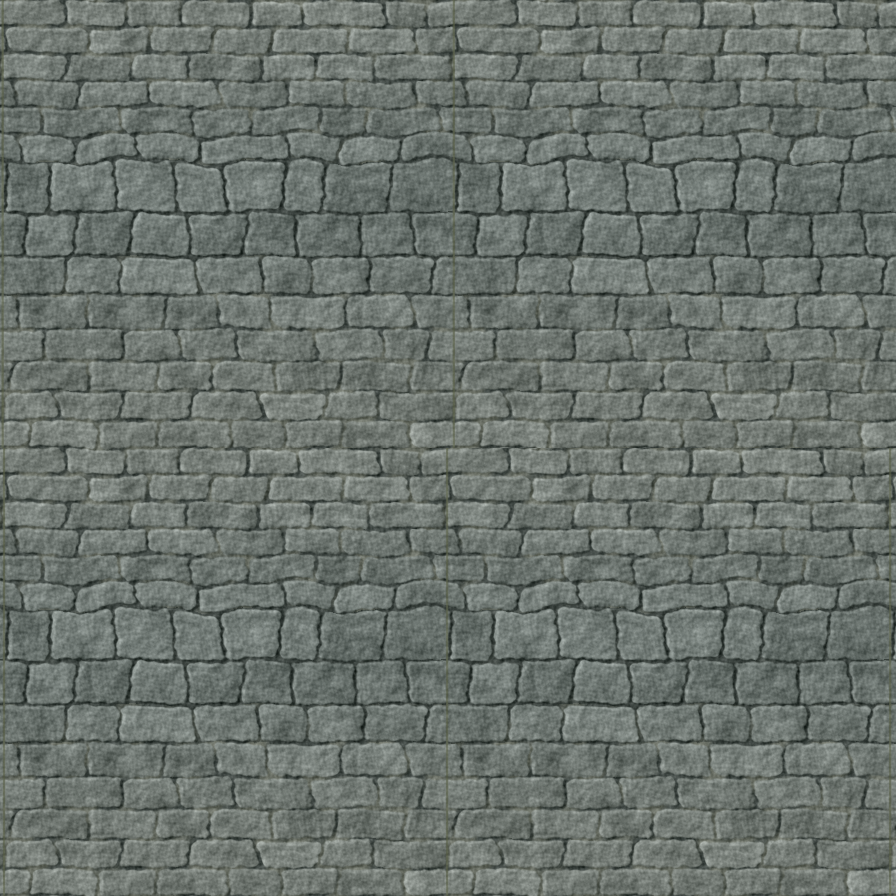
This texture is drawn by a three.js fragment shader. Its source:

```glsl
// Weathered grey stone-block wall: a 2 by 2 tiling of 14 uneven courses with thin olive seams.
varying vec2 vUv;

const float TAU = 6.2831853;

float hash(vec2 p) {
  vec3 q = fract(vec3(p.xyx) * 0.1031);
  q += dot(q, q.yzx + 33.33);
  return fract((q.x + q.y) * q.z);
}

// Distance to the nearest scattered point, wrapping once per tile
float cellular(vec2 p, float cells) {
  p *= cells;
  vec2 base = floor(p);
  float nearest = 2.0;
  for (int j = -1; j <= 1; j++) {
    for (int i = -1; i <= 1; i++) {
      vec2 cell = base + vec2(float(i), float(j));
      vec2 id = mod(cell, cells);
      vec2 point = cell + vec2(hash(id), hash(id + 253.0));
      nearest = min(nearest, length(p - point));
    }
  }
  return nearest;
}

// Bumps lit from the upper left, on a lattice turned so that it still wraps
float litBumps(vec2 p, float cells) {
  mat2 turn = mat2(2.0, 1.0, -1.0, 2.0);
  vec2 light = turn * vec2(0.14, 0.14) / cells;
  return cellular(turn * p - light, cells) - cellular(turn * p + light, cells);
}

// Horizontal place of a slanted, jittered joint, in stones
float jointAt(float index, float row, float count, float slope) {
  vec2 id = vec2(mod(index, count), row);
  return index + 0.44 * (hash(id) - 0.5) + 0.26 * slope * (hash(id + 19.0) - 0.5);
}

// Signed distance to a stone (x), its random value (y) and its course (z)
vec3 stone(vec2 p) {
  // Courses buckle most around the tall stones
  float chips = 0.005 * (cellular(p, 47.0) - 0.42);
  float buckle = 0.0018 + 0.005 * exp(-120.0 * (p.y - 0.35) * (p.y - 0.35));
  float sag = sin(TAU * (3.0 * p.x + p.y)) + 0.7 * sin(TAU * (7.0 * p.x - 2.0 * p.y) + 1.3);
  p.y += buckle * sag + 0.0008 * sin(TAU * (29.0 * p.x + 5.0 * p.y));
  p.x += 0.0018 * sin(TAU * (17.0 * p.y + 2.0 * p.x)) + 0.001 * sin(TAU * (43.0 * p.y - 7.0 * p.x));
  p.y = fract(p.y);

  // Even courses, then one tall course shrinking back down the tile
  float top = 0.0;
  float height = 0.06;
  float row = 0.0;
  for (int i = 0; i < 14; i++) {
    row = float(i);
    height = row < 6.0 ? 0.06 : 0.0586 + 0.056 * exp(-0.37 * (row - 6.0));
    if (p.y < top + height) break;
    top += height;
  }

  // Stones along the course
  float count = row > 5.5 && row < 7.5 ? 8.0 : 7.0;
  float slope = (p.y - top) / height - 0.5;
  float x = p.x * count + 0.5 * mod(row, 2.0) + 0.35 * hash(vec2(row, 7.0));
  float index = floor(x);
  if (x < jointAt(index, row, count, slope)) index -= 1.0;
  else if (x > jointAt(index + 1.0, row, count, slope)) index += 1.0;
  float left = jointAt(index, row, count, slope);
  float right = jointAt(index + 1.0, row, count, slope);
  vec2 id = vec2(mod(index, count), row);
  float random = hash(id + 31.0);

  // Rounded, slightly tilted block inset by the joint
  vec2 halfSize = 0.5 * vec2((right - left) / count, height) - vec2(0.0038, 0.003 + 0.0015 * random);
  vec2 offset = vec2((x - 0.5 * (left + right)) / count, slope * height);
  offset.y += 0.07 * offset.x * (hash(id + 67.0) - 0.5) + 0.003 * (hash(id + 83.0) - 0.5);
  float radius = 0.006 + 0.007 * random;
  vec2 q = abs(offset) - halfSize + radius;
  float d = length(max(q, 0.0)) + min(max(q.x, q.y), 0.0) - radius;
  return vec3(d + chips, random, row);
}

// Relief of the block edges
float relief(vec2 p) {
  return smoothstep(0.004, -0.005, stone(p).x);
}

void main() {
  // The upper tiles are slightly wider than the lower ones
  float down = (1.0 - vUv.y) * 2.0;
  float lower = step(1.0, down);
  float across = (vUv.x - mix(0.003, 0.0045, lower)) / mix(0.5035, 0.4945, lower);
  vec2 p = vec2(fract(across), fract(down));

  vec3 block = stone(p);
  float face = smoothstep(0.003, -0.002, block.x);
  float patches = sin(TAU * (2.0 * p.x + 3.0 * p.y)) * sin(TAU * (5.0 * p.x - 4.0 * p.y) + 0.8);
  float tallCourses = smoothstep(4.5, 6.0, block.z) * smoothstep(9.0, 7.0, block.z);
  float paleCourses = cos(TAU * (p.y - 0.95));

  // Rough lit grain over broad blotches, each block with its own tone
  float grain = 0.07 * litBumps(p, 60.0) + 0.08 * litBumps(p + 0.37, 34.0) + 0.07 * litBumps(p, 17.0);
  grain += 0.05 * (0.48 - cellular(p + 0.61, 150.0));
  float blotches = 0.085 * (0.48 - cellular(p, 13.0)) + 0.085 * (0.48 - cellular(p + 0.2, 29.0));
  float tone = grain + blotches + 0.07 * (block.y - 0.5) + 0.024 * patches + 0.013 * paleCourses;
  vec3 stoneColor = vec3(0.427, 0.458, 0.438) + tone + paleCourses * vec3(0.004, 0.0, -0.003);

  // Joints range from pale grit to deep shadow
  float grit = smoothstep(-0.4, 0.9, patches + 0.6 * sin(TAU * (11.0 * p.x + 9.0 * p.y)) + 0.3 * paleCourses);
  grit *= 1.0 - 0.9 * tallCourses;
  vec3 shadowColor = vec3(0.27, 0.3, 0.285) - 0.03 * tallCourses;
  vec3 jointColor = mix(shadowColor, vec3(0.43, 0.45, 0.41), grit) + grain;
  vec3 color = mix(jointColor, stoneColor, face);

  // Pale upper-left rims and dark lower-right edges
  float rim = relief(p) - relief(p - vec2(0.006, 0.0042));
  color += clamp(rim * 0.12, -0.085, 0.08);

  // Thin vertical seams between tiles
  float seamDistance = min(p.x, 1.0 - p.x);
  float seam = smoothstep(0.0042, 0.0008, seamDistance);
  color = mix(color, vec3(0.36, 0.385, 0.3) + 0.5 * grain, 0.75 * seam);

  gl_FragColor = vec4(color, 1.0);
}
```
